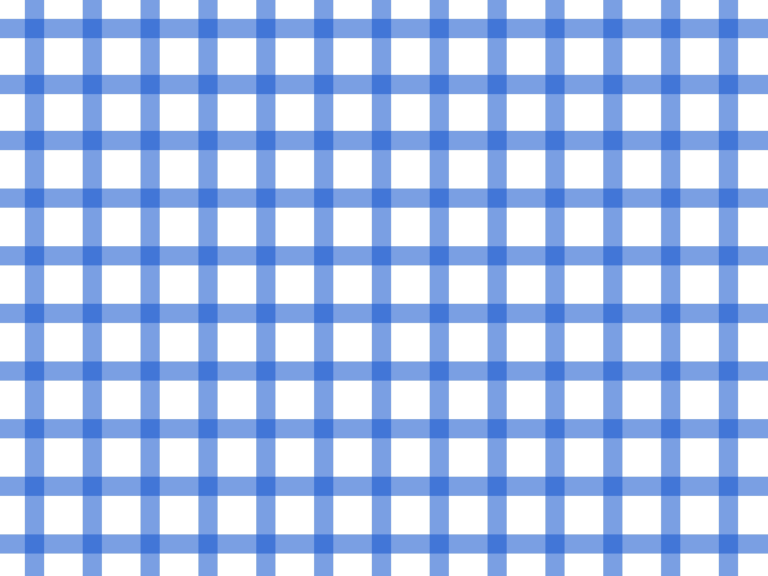
Reproduce this pattern procedurally as a WebGL 2 fragment shader.

```glsl
#version 300 es
precision highp float;

uniform vec2 u_resolution;
out vec4 fragColor;

// All lengths are fractions of the canvas height.
const float BAND_HALF_WIDTH = 0.01665;
const float COLUMN_PITCH = 0.1004;
const float FIRST_COLUMN = 0.0599;
const float ROW_PITCH = 0.10007;
const float TOP_ROW_PITCH = 0.0972;
const float THIRD_ROW = 0.2439;

const vec3 CLOTH_WHITE = vec3(1.0);
const vec3 DYE_BLUE = vec3(0.10, 0.35, 0.81);
const float DYE_OPACITY = 0.58;
const float FRINGE_SHADE = 0.035;

// Distance to the nearest band centre, bands lying at whole multiples of pitch.
float bandDistance(float offset, float pitch) {
    return abs(fract(offset / pitch + 0.5) - 0.5) * pitch;
}

// Smoothed coverage of a band.
float bandCoverage(float distanceToCentre, float halfWidth, float softness) {
    return clamp((halfWidth - distanceToCentre) / softness + 0.5, 0.0, 1.0);
}

// Peaks halfway across a soft edge.
float edgeFringe(float coverage) {
    return 4.0 * coverage * (1.0 - coverage);
}

vec3 dye(vec3 base, float coverage) {
    return mix(base, DYE_BLUE, DYE_OPACITY * coverage);
}

void main() {
    vec2 position = gl_FragCoord.xy / u_resolution.y;
    float softness = max(1.0 / u_resolution.y, 0.0022);

    // Rows run down from the top and sit slightly closer above the third one.
    float rowOffset = 1.0 - position.y - THIRD_ROW;
    float rowPitch = rowOffset < 0.0 ? TOP_ROW_PITCH : ROW_PITCH;

    float columnDistance = bandDistance(position.x - FIRST_COLUMN, COLUMN_PITCH);
    float rowDistance = bandDistance(rowOffset, rowPitch);
    float column = bandCoverage(columnDistance, BAND_HALF_WIDTH, softness);
    float row = bandCoverage(rowDistance, BAND_HALF_WIDTH, softness);

    // Translucent bands darken where they cross.
    vec3 color = dye(dye(CLOTH_WHITE, column), row);

    // Faint dulling where a band meets the white cloth.
    float fringe = max(edgeFringe(column) * (1.0 - row),
                       edgeFringe(row) * (1.0 - column));
    color.b -= FRINGE_SHADE * fringe;

    fragColor = vec4(color, 1.0);
}
```
